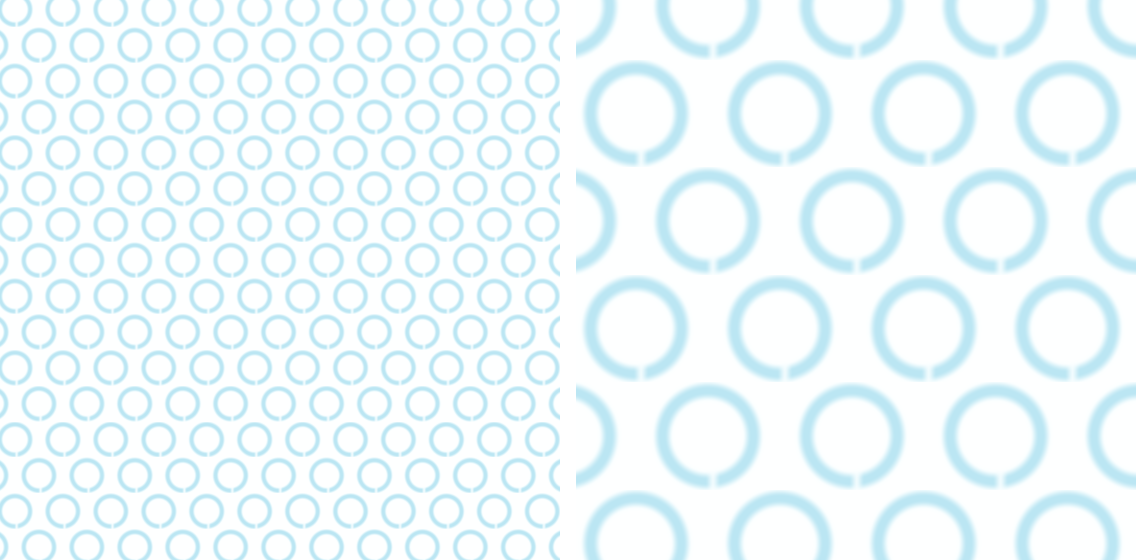
Left, the full canvas; right, a detail of the centre.
Write a Shadertoy shader that draws this pattern.

```glsl
// Staggered rows of soft pale blue rings, each with a small slit at the bottom.

// Coverage of a ring centred on the origin, slit just right of its lowest point
float slitRing(vec2 p, float soft) {
    float band = abs(length(p) - 0.0270) - 0.0037;
    float ring = 1.0 - smoothstep(-soft, soft, band);
    float slit = 1.0 - smoothstep(-soft, soft, abs(p.x - 0.0030) - 0.0022);
    slit *= 1.0 - smoothstep(-soft, soft, p.y);
    return ring * (1.0 - 0.9 * slit);
}

void mainImage(out vec4 fragColor, in vec2 fragCoord) {
    vec2 uv = fragCoord / iResolution.y;
    float soft = max(0.0026, 1.0 / iResolution.y);

    // Cell around the nearest centre; every second row shifts by half a pitch
    vec2 pitch = vec2(0.0856, 0.0640);
    vec2 grid = (uv - vec2(0.0267, 0.9831)) / pitch;
    float row = round(grid.y);
    grid.x -= 0.5 * mod(row, 2.0);
    vec2 local = (grid - vec2(round(grid.x), row)) * pitch;

    // Ring colour over near-white, with a faint halo around the band
    vec3 paper = vec3(0.995, 1.0, 1.0);
    vec3 ringBlue = vec3(0.735, 0.902, 0.953);
    float halo = 1.0 - smoothstep(0.003, 0.008, abs(length(local) - 0.0270));
    vec3 color = mix(paper, vec3(0.94, 0.99, 1.0), 0.5 * halo);
    color = mix(color, ringBlue, slitRing(local, soft));
    fragColor = vec4(color, 1.0);
}
```
